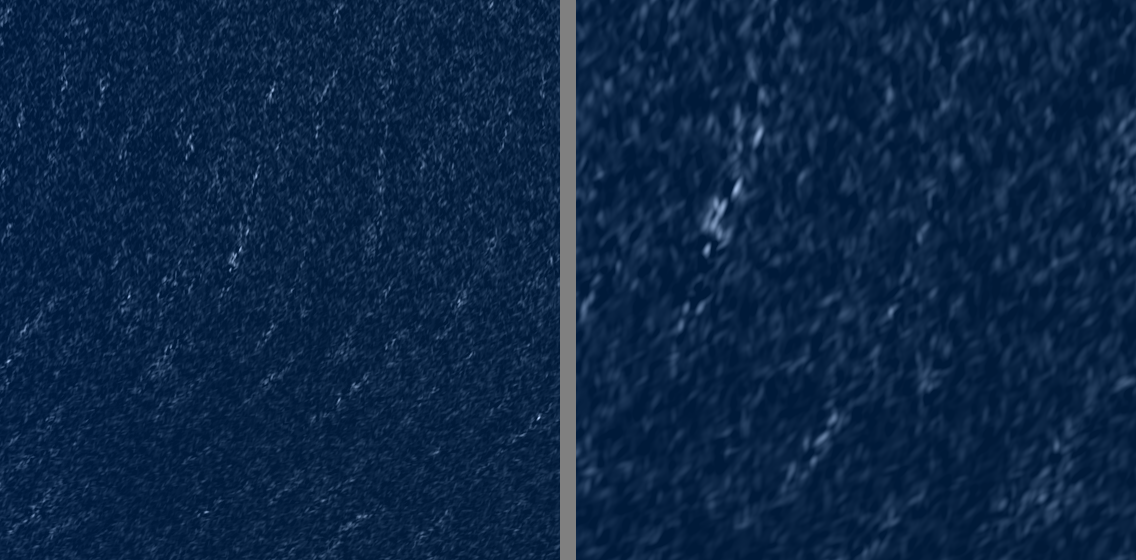
Left: the whole. Right: its middle third, enlarged.
Give the GLSL for this texture, as a WebGL 2 fragment shader.

```glsl
#version 300 es
precision highp float;
// Deep blue open sea seen from above, with fine wind ripples and sparse glints.

#define DEEP_COLOR vec3(0.018, 0.118, 0.238)
#define BASE_LIGHT 0.020
#define RIPPLE_CELLS 122.0
#define RIPPLE_LIGHT 0.138
#define RIPPLE_WIDTH 0.42
#define RIPPLE_LAYERS 4
#define GLINT_CELLS 100.0
#define GLINT_LIGHT 0.40
#define TRAIL_CELLS 10.0
#define TRAIL_WIDTH 0.15
#define ANGLE_LOW 0.66
#define ANGLE_HIGH 1.38

uniform vec2 u_resolution;
out vec4 fragColor;

vec4 hash4(vec2 cell, float seed) {
    vec4 q = fract(vec4(cell.xyx, cell.y + seed) * vec4(0.1031, 0.1030, 0.0973, 0.1099) + seed * 0.137);
    q += dot(q, q.wzxy + 33.33);
    return fract((q.xxyz + q.yzzw) * q.zywx);
}

// Wind direction turns from diagonal at the bottom to steep at the top
float windAngle(float y) {
    return mix(ANGLE_LOW, ANGLE_HIGH, smoothstep(0.12, 0.72, y));
}

// Cellular streaks: one soft, elongated grain per cell, one cell in half-length.
// A high rarity leaves few bright grains; the others take the floor level.
float streaks(vec2 p, float cells, float width, float rarity, float floorLevel, float wobble, float seed) {
    vec2 g = p * cells;
    vec2 home = floor(g);
    float sum = 0.0;
    for (int j = -1; j <= 1; j++) {
        for (int i = -1; i <= 1; i++) {
            vec2 cell = home + vec2(i, j);
            vec4 h = hash4(cell + 17.0, seed);
            vec2 d = g - cell - h.xy;
            float angle = windAngle((cell.y + h.y) / cells) + (h.z - 0.5) * wobble;
            vec2 along = vec2(cos(angle), sin(angle));
            vec2 q = vec2(dot(d, along), dot(d, vec2(-along.y, along.x)) / width);
            float shape = max(0.0, 1.0 - dot(q, q));
            sum += shape * shape * mix(floorLevel, 1.0, pow(h.w, rarity));
        }
    }
    return sum;
}

// Broad, slow variation from layered sines
float swell(vec2 p) {
    float s = sin(p.x * 7.3 + 2.1 * sin(p.y * 4.7 + 0.6));
    s += sin(p.y * 9.1 - p.x * 5.2 + 1.7 * sin(p.x * 6.1 + 1.9));
    s += 0.6 * sin(p.x * 17.0 - p.y * 8.0 + 2.0 * sin(p.y * 11.0));
    return s / 2.6;
}

void main() {
    vec2 p = gl_FragCoord.xy / u_resolution.y;
    float slow = swell(p);

    // Long trails gather the brighter grains into lines
    float trail = streaks(p, TRAIL_CELLS, TRAIL_WIDTH, 2.0, 0.0, 0.4, 3.0)
                + streaks(p + vec2(0.37, 0.0), TRAIL_CELLS * 1.6, TRAIL_WIDTH * 1.2, 2.5, 0.0, 0.5, 8.0);

    // Fine ripples, both lighter and darker than the water
    float ripple = 0.0;
    for (int k = 0; k < RIPPLE_LAYERS; k++) {
        float layer = float(k);
        ripple += streaks(p, RIPPLE_CELLS * (0.82 + 0.15 * layer), RIPPLE_WIDTH, 4.0, -0.25, 1.3, 11.0 + 5.0 * layer);
    }

    // Rare sharp glints
    float glint = streaks(p, GLINT_CELLS, 0.32, 9.0, 0.0, 0.7, 41.0)
                + streaks(p, GLINT_CELLS * 1.5, 0.48, 9.0, 0.0, 0.9, 47.0);

    // The surface is rougher and lighter towards the top right
    float rough = mix(0.80, 1.15, smoothstep(0.0, 1.0, p.y)) + 0.15 * slow;
    float light = BASE_LIGHT + 0.006 * slow + 0.010 * (p.y - 0.5) + 0.014 * (p.x - 0.5) * p.y;
    light += 0.022 * (trail - 0.1);
    light += RIPPLE_LIGHT * ripple * rough * (0.72 + 0.8 * trail);
    light += GLINT_LIGHT * glint * rough * (0.08 + 1.2 * trail);

    // Slightly purer blue on the left
    vec3 tint = vec3(-0.006, -0.002, 0.010) * (1.0 - smoothstep(0.0, 0.6, p.x));
    vec3 color = DEEP_COLOR + tint + max(light, -0.016) * vec3(1.0, 1.0, 1.04);
    fragColor = vec4(clamp(color, 0.0, 1.0), 1.0);
}
```
